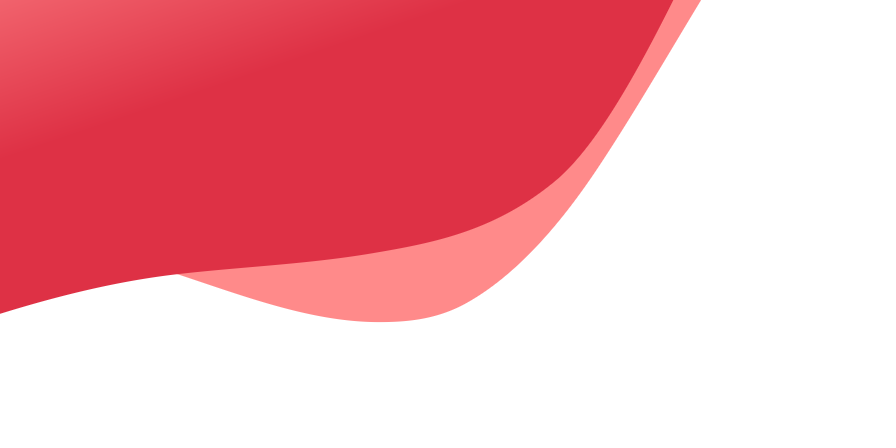
Give the GLSL for this background, as a Shadertoy shader.

```glsl
// Two overlapping waves hang from the top left of a white canvas:
// a coral wave behind a crimson one with a soft corner glow.
// Each lower edge is a smooth cubic Hermite curve through a few knots.

const int KNOTS = 5;
const vec3 WHITE   = vec3(1.0);
const vec3 CORAL   = vec3(1.0, 0.54, 0.54);
const vec3 CRIMSON = vec3(0.871, 0.192, 0.271);
const vec3 GLOW    = vec3(0.945, 0.385, 0.425);

// Cubic between two knots, each holding (x, height, slope)
float hermite(float x, vec3 a, vec3 b) {
    float span = b.x - a.x;
    float t = (x - a.x) / span;
    float s = 1.0 - t;
    float ends = mix(a.y, b.y, t * t * (3.0 - 2.0 * t));
    return ends + span * t * s * (a.z * s - b.z * t);
}

// Height of the curve at x, continued by straight lines past its ends
float curveHeight(float x, vec3 knots[KNOTS]) {
    vec3 first = knots[0];
    vec3 last = knots[KNOTS - 1];
    if (x <= first.x) return first.y + first.z * (x - first.x);
    for (int i = 1; i < KNOTS; i++) {
        if (x < knots[i].x) return hermite(x, knots[i - 1], knots[i]);
    }
    return last.y + last.z * (x - last.x);
}

// Smooth coverage of the area above the curve
float coverAbove(vec2 p, vec3 knots[KNOTS], float pixel) {
    float slope = (curveHeight(p.x + pixel, knots)
                 - curveHeight(p.x - pixel, knots)) / (2.0 * pixel);
    float dist = (p.y - curveHeight(p.x, knots)) / sqrt(1.0 + slope * slope);
    return clamp(dist / pixel + 0.5, 0.0, 1.0);
}

// Linear glow from the top left corner, fading out at the given reach
vec3 crimsonFill(vec2 p, vec2 reach) {
    float glow = 1.0 - p.x / reach.x - (1.0 - p.y) / reach.y;
    return mix(CRIMSON, GLOW, clamp(glow, 0.0, 1.0));
}

void mainImage(out vec4 fragColor, in vec2 fragCoord) {
    // Canvas heights as the unit, with x running from 0 to 2
    float pixel = 1.0 / iResolution.y;
    vec2 p = fragCoord / iResolution.xy * vec2(2.0, 1.0);

    vec3 backWave[KNOTS] = vec3[KNOTS](
        vec3(0.396, 0.388, -0.33), vec3(0.846, 0.281, 0.0),
        vec3(1.042, 0.324, 0.56), vec3(1.333, 0.623, 1.5),
        vec3(1.565, 1.0, 1.65));
    vec3 frontWave[KNOTS] = vec3[KNOTS](
        vec3(0.0, 0.2995, 0.31), vec3(0.396, 0.388, 0.115),
        vec3(0.833, 0.435, 0.17), vec3(1.237, 0.594, 0.82),
        vec3(1.503, 1.0, 2.0));

    // Paint back to front; the coral wave starts where the two edges meet
    float coral = coverAbove(p, backWave, pixel) * step(backWave[0].x, p.x);
    vec3 color = mix(WHITE, CORAL, coral);
    color = mix(color, crimsonFill(p, vec2(1.055, 0.357)),
                coverAbove(p, frontWave, pixel));
    fragColor = vec4(color, 1.0);
}
```
